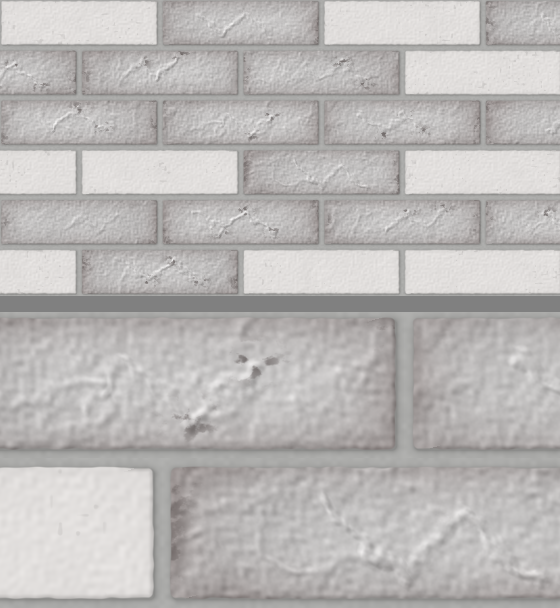
Top, the full canvas; bottom, a detail of the centre.
A Shadertoy shader for this texture:

```glsl
float hash(vec2 p) {
    vec3 q = fract(p.xyx * 0.1031);
    q += dot(q, q.yzx + 33.33);
    return fract((q.x + q.y) * q.z);
}

float noise(vec2 p) {
    vec2 i = floor(p), f = fract(p);
    f = f * f * (3.0 - 2.0 * f);
    return mix(mix(hash(i), hash(i + vec2(1, 0)), f.x),
               mix(hash(i + vec2(0, 1)), hash(i + vec2(1, 1)), f.x), f.y);
}

float fbm(vec2 p) {
    float sum = 0.0, amp = 0.5;
    for (int i = 0; i < 4; i++) {
        sum += amp * noise(p);
        p = mat2(1.6, 1.2, -1.2, 1.6) * p + 7.3;
        amp *= 0.5;
    }
    return sum;
}

float roundBox(vec2 p, vec2 halfSize, float r) {
    vec2 d = abs(p) - halfSize + r;
    return length(max(d, 0.0)) + min(max(d.x, d.y), 0.0) - r;
}

float segment(vec2 p, vec2 a, vec2 b) {
    vec2 ab = b - a;
    return length(p - a - ab * clamp(dot(p - a, ab) / dot(ab, ab), 0.0, 1.0));
}

// Zigzag crease of one brick: x = ridge height, y = closeness to its corners
vec2 crease(vec2 p, vec2 id) {
    float side = hash(id + 3.7) < 0.5 ? -1.0 : 1.0;
    vec2 a = vec2(-1.0 + 0.9 * hash(id + 1.3), -0.18 * side);
    vec2 result = vec2(0.0);
    for (int i = 0; i < 3; i++) {
        float r = hash(id + 5.1 * float(i) + 9.0);
        vec2 b = a + vec2(0.25 + 0.3 * r, (0.3 + 0.15 * r) * side);
        float line = smoothstep(0.07, 0.0, segment(p, a, b));
        result.x = max(result.x, line * (0.4 + 0.6 * r));
        vec2 toCorner = (p - b) * vec2(0.8, 1.2);
        result.y += exp(-45.0 * dot(toCorner, toCorner)) * step(0.3, r);
        a = b;
        side = -side;
    }
    return result;
}

// Surface height of a rough stone brick
float stoneHeight(vec2 p, vec2 id) {
    vec2 s = p + id * 11.0;
    vec2 warp = vec2(fbm(s * 5.0), fbm(s * 5.0 + 40.0)) - 0.47;
    float scuffs = smoothstep(0.1, 0.0, abs(fbm(s * 2.3) - 0.48))
                 * smoothstep(0.5, 0.7, noise(s * 2.0 + 20.0));
    return 0.45 * fbm(s * 9.0) + 0.25 * noise(s * 26.0)
         + 0.5 * crease(p + 0.3 * warp, id).x + 0.25 * scuffs;
}

vec3 stoneBrick(vec2 p, vec2 id, float d) {
    vec2 s = p + id * 11.0;
    vec2 e = vec2(0.016);
    float relief = stoneHeight(p + e, id) - stoneHeight(p - e, id);
    float cloud = fbm(s * 1.8);

    // Smoky edges, heavier towards one end
    float lean = hash(id + 6.2) - 0.5;
    float smoke = exp(d * 7.0) * (0.35 + cloud)
                + 0.7 * smoothstep(0.7, 1.6, abs(p.x + lean * 0.8)) * cloud;
    vec3 col = mix(vec3(0.775, 0.77, 0.768), vec3(0.58, 0.55, 0.545), clamp(smoke * 0.75, 0.0, 1.0));
    col += 0.09 * (cloud - 0.47) + 0.28 * relief;

    // Dark pits at crease corners and brick ends
    float ends = smoothstep(1.25, 1.56, abs(p.x)) * smoothstep(0.45, 0.65, noise(s * 2.5));
    float cluster = crease(p, id).y * smoothstep(0.15, 0.5, hash(id + 2.4)) + 0.6 * ends;
    float pits = smoothstep(0.5, 0.68, fbm(s * vec2(11.0, 13.0))) * min(cluster, 1.0);
    return mix(col, vec3(0.36, 0.33, 0.325), 0.75 * pits);
}

vec3 whiteBrick(vec2 p, vec2 id, float d) {
    vec2 s = p + id * 11.0;
    float relief = noise(s * 24.0 + 0.35) - noise(s * 24.0 - 0.35);
    vec3 col = vec3(0.882, 0.871, 0.864) + 0.035 * relief + 0.03 * (fbm(s * 3.0) - 0.47);
    float specks = smoothstep(0.8, 0.95, noise(s * 17.0)) * smoothstep(0.5, 0.7, noise(s * 2.0));
    return col - 0.06 * specks - 0.04 * exp(d * 30.0);
}

void mainImage(out vec4 fragColor, in vec2 fragCoord) {
    vec2 uv = fragCoord / iResolution.xy;
    float px = 5.944 / iResolution.y;

    // Running bond, rows counted from the top
    vec2 grid = vec2(uv.x, 1.0 - uv.y) * vec2(3.467, 5.944) + vec2(0.01, 0.04);
    float row = floor(grid.y);
    grid.x += 0.5 * mod(row, 2.0);
    vec2 id = floor(grid);
    vec2 p = (fract(grid) - 0.5) * vec2(3.243, 1.0);

    // Slightly uneven brick outline
    float d = roundBox(p, vec2(1.562, 0.438), 0.035) + 0.012 * (noise(p * 14.0 + id * 9.0) - 0.5);

    // Mortar with a contact shadow below and right of each brick
    vec3 mortar = vec3(0.68, 0.68, 0.673) + 0.03 * (noise(grid * vec2(90.0, 28.0)) - 0.5);
    float shadow = roundBox(p - 0.01, vec2(1.562, 0.438), 0.035);
    mortar -= 0.13 * exp(-max(shadow, 0.0) * 55.0);

    // One bit per column marks the white bricks of a row
    int whiteColumns[6] = int[6](5, 8, 0, 11, 0, 13);
    bool isWhite = ((whiteColumns[int(clamp(row, 0.0, 5.0))] >> int(id.x)) & 1) == 1;
    vec3 brick = isWhite ? whiteBrick(p, id, d) : stoneBrick(p, id, d);

    // Bevel: lit on the upper left, dark on the lower right
    float rim = smoothstep(-0.035, 0.0, d);
    brick += rim * (dot(p, vec2(0.3, 1.0)) < 0.0 ? 0.01 : -0.09);

    fragColor = vec4(mix(mortar, brick, smoothstep(px, -px, d)), 1.0);
}
```
